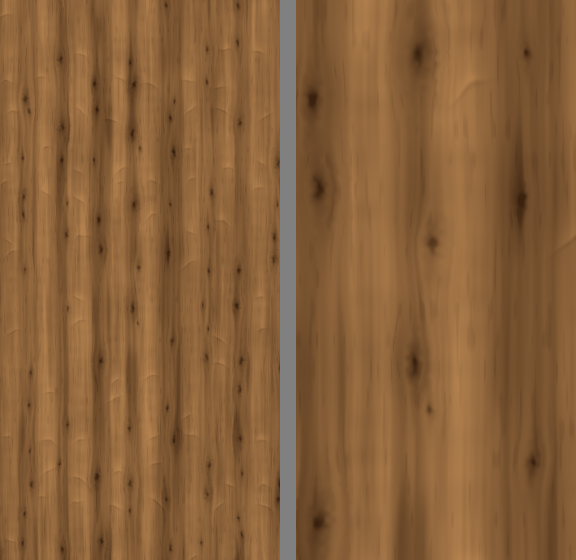
Left: the whole. Right: its middle third, enlarged.
A Shadertoy shader for this texture:

```glsl
#define STRIPS 15.6
#define ROW_PITCH 0.125
#define KNOT_CHANCE 0.62
#define FLARE_CHANCE 0.5
#define KNOT_SIZE vec2(0.0065, 0.012)
#define BASE_TONE 0.61
#define STRIP_CONTRAST 0.21
#define GRAIN_CONTRAST 0.42
#define DARK_WOOD vec3(0.44, 0.30, 0.17)
#define LIGHT_WOOD vec3(0.63, 0.45, 0.27)

float hash(vec2 p) {
    return fract(sin(dot(p, vec2(127.1, 311.7))) * 43758.5453);
}

float noise(vec2 p) {
    vec2 i = floor(p), f = fract(p);
    f = f * f * (3.0 - 2.0 * f);
    return mix(mix(hash(i), hash(i + vec2(1, 0)), f.x),
               mix(hash(i + vec2(0, 1)), hash(i + vec2(1, 1)), f.x), f.y);
}

// Noise centred on zero
float grain(vec2 p) { return noise(p) - 0.5; }

// Strips alternate between sapwood (even) and heartwood (odd)
float stripTone(float id) {
    float side = mod(id, 2.0) < 0.5 ? 1.0 : -1.0;
    return BASE_TONE + side * STRIP_CONTRAST + 0.3 * (hash(vec2(id, 3.0)) - 0.5);
}

float strips(float u) {
    float first = floor(u) - 1.0;
    float tone = stripTone(first);
    for (float j = 0.0; j < 3.0; j++) {
        float id = first + j;
        float edge = id + 0.5 * (hash(vec2(id, 8.0)) - 0.5);
        float soft = mix(0.06, 0.3, hash(vec2(id, 5.0)));
        tone = mix(tone, stripTone(id), smoothstep(-soft, soft, u - edge));
    }
    return tone;
}

// Offset from p to a scattered feature in a lane; z is its random value
vec3 scatter(vec2 p, float laneStart, float step, float seed) {
    float lane = floor((p.x * STRIPS - laneStart + 1.0) / 2.0);
    float row = floor(p.y / ROW_PITCH) + step;
    vec2 id = vec2(lane + seed, row);
    vec2 jitter = vec2(hash(id + 11.3), hash(id + 27.9)) - 0.5;
    vec2 centre = vec2((2.0 * lane + laneStart + 0.6 * jitter.x) / STRIPS,
                       (row + 0.5 + 0.8 * jitter.y) * ROW_PITCH);
    return vec3(p - centre, hash(id + 41.7));
}

// Tone change from knots (x) and sideways bend of the fibres (y)
vec2 knots(vec2 p) {
    vec2 result = vec2(0);
    for (float s = -1.0; s <= 1.0; s++) {
        vec3 k = scatter(p, 1.5, s, 2.0);
        if (k.z > KNOT_CHANCE) continue;
        float size = mix(0.5, 1.15, fract(k.z * 17.0));
        vec2 d = k.xy / (KNOT_SIZE * size);
        d.x += 0.35 * d.y * (fract(k.z * 53.0) - 0.5);
        d += 0.9 * vec2(grain(p * 140.0), grain(p * 90.0 + 7.0));
        float core = exp(-1.4 * dot(d, d));
        float halo = exp(-0.22 * dot(d, d));
        float tail = exp(-0.6 * d.x * d.x - 0.035 * d.y * d.y);
        result.x -= 0.75 * core + 0.28 * halo + 0.3 * tail;
        result.y -= 0.8 * k.x * exp(-0.07 * dot(d, d));
    }
    return result;
}

// Pale curled figure with one crisp, slanted edge
float flares(vec2 p) {
    float tone = 0.0;
    for (float s = -1.0; s <= 1.0; s++) {
        vec3 k = scatter(p, 0.5, s, 60.0);
        if (k.z > FLARE_CHANCE) continue;
        float slope = 1.6 * (fract(k.z * 31.0) - 0.5);
        float wave = 0.012 * grain(p * vec2(50.0, 20.0));
        float rise = k.y + slope * k.x + 9.0 * k.x * k.x + wave;
        float width = mix(0.012, 0.026, fract(k.z * 71.0));
        float across = exp(-k.x * k.x / (width * width));
        float glow = smoothstep(-0.003, 0.004, rise) * exp(-max(rise, 0.0) / 0.022);
        float crease = exp(-pow((rise + 0.004) / 0.003, 2.0));
        tone += across * (0.42 * glow - 0.18 * crease);
    }
    return tone;
}

void mainImage(out vec4 fragColor, in vec2 fragCoord) {
    vec2 p = fragCoord / iResolution.x;

    // Fibres drift slowly and bend around knots
    vec2 knot = knots(p);
    vec2 q = p;
    q.x += knot.y + 0.009 * grain(p * vec2(4.0, 3.0)) + 0.003 * grain(p * vec2(20.0, 9.0));

    float tone = strips(q.x * STRIPS);
    float heart = 1.0 - smoothstep(0.35, 0.8, tone);

    // Long streaks, fine fibres and cloudy cross figure
    float streaks = grain(q * vec2(38.0, 1.3)) + 0.9 * grain(q * vec2(95.0, 3.5) + 5.0)
                  + 0.6 * grain(q * vec2(210.0, 9.0) + 9.0);
    tone += GRAIN_CONTRAST * streaks;
    tone += 0.26 * grain(q * vec2(17.0, 10.0) + 3.0);
    tone += 0.14 * (1.0 - heart) * grain(q * vec2(24.0, 48.0));

    // Dark veins in the heartwood and short pores
    tone -= 0.4 * heart * smoothstep(0.62, 0.92, noise(q * vec2(75.0, 4.5) + 31.0));
    tone -= 0.2 * smoothstep(0.7, 0.95, noise(q * vec2(250.0, 28.0) + 17.0));

    tone += knot.x + flares(p);
    fragColor = vec4(mix(DARK_WOOD, LIGHT_WOOD, clamp(tone, -1.1, 1.35)), 1.0);
}
```
